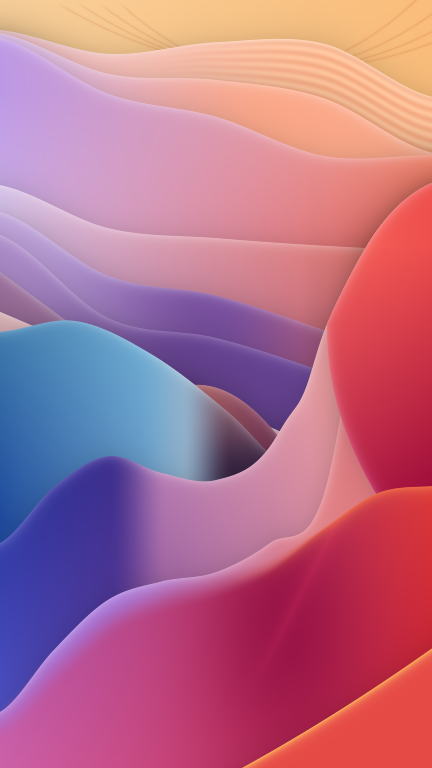
A WebGL 2 fragment shader for this background:

```glsl
#version 300 es
precision highp float;
// Flowing silk folds under a peach sky: each fold is a smooth height curve,
// painted back to front with a corner gradient, a lit rim and a soft shadow.
uniform vec2 u_resolution;
out vec4 fragColor;

// Colour from percentages.
vec3 rgb(int r, int g, int b) { return vec3(r, g, b) / 100.; }

// Catmull-Rom segment between v.y and v.z, given in thousandths.
float spline(float t, vec4 v) {
  return (v.y + .5 * t * (v.z - v.x + t * (2. * v.x - 5. * v.y + 4. * v.z - v.w
    + t * (3. * (v.y - v.z) + v.w - v.x)))) / 1000.;
}

// Smooth curves through five or nine evenly spaced heights.
float curve(float x, int h[5]) {
  float s = clamp(x, 0., .9999) * 4.;
  int i = int(s);
  return spline(fract(s), vec4(h[max(i - 1, 0)], h[i], h[i + 1], h[min(i + 2, 4)]));
}
float curve(float x, int h[9]) {
  float s = clamp(x, 0., .9999) * 8.;
  int i = int(s);
  return spline(fract(s), vec4(h[max(i - 1, 0)], h[i], h[i + 1], h[min(i + 2, 8)]));
}

// Turns a signed field into distance, in canvas heights.
float edge(float d) {
  return d / max(length(vec2(dFdx(d), dFdy(d))) * u_resolution.y, .0001);
}

// Gradient between four corner colours of a box (low xy, high xy).
vec3 corners(vec2 p, vec4 box, vec3 bl, vec3 br, vec3 tl, vec3 tr) {
  vec2 t = clamp((p - box.xy) / (box.zw - box.xy), 0., 1.);
  return mix(mix(bl, br, t.x), mix(tl, tr, t.x), t.y);
}

// Paints a fold where e > 0, with a brightened rim and a cast shadow.
void layer(inout vec3 col, float e, vec3 fill) {
  col *= 1. - .09 * exp(min(e, 0.) / .018);
  fill = mix(fill, sqrt(fill), .7 * exp(-max(e, 0.) / .006));
  col = mix(col, fill, smoothstep(-.6, .6, e * u_resolution.y));
}

void main() {
  vec2 p = gl_FragCoord.xy / u_resolution;
  float x = p.x, y = p.y;

  // Sky with a few fine arcs
  vec3 col = mix(rgb(98,82,61), rgb(98,74,48), x);
  for (float i = 0.; i < 4.; i++) {
    float t = (x - .12 - .05 * i) / (.25 - .03 * i);
    float arc = edge(y - 1. + .065 * t * (1.3 - .3 * t));
    col -= rgb(5,9,8) * exp(-abs(arc) / .001) * smoothstep(0., .2, t);
  }

  // Pleated veil along the top
  float crest = curve(x, int[](961, 930, 945, 943, 874));
  float pleat = curve(x, int[](957, 904, 896, 872, 801));
  float k = (crest - y) / (crest - pleat);
  vec3 fill = mix(rgb(97,77,79), rgb(99,73,57), smoothstep(0., .8, x));
  fill += rgb(2,5,5) * sin(k * 34. + 3. * x) * smoothstep(.3, .8, x);
  layer(col, edge(crest - y), fill);
  fill = mix(rgb(86,72,90), rgb(99,66,54), smoothstep(0., .65, x));
  layer(col, edge(pleat - y), fill);

  // Broad lilac-to-coral sheets
  float h = curve(x, int[](951, 878, 848, 797, 798));
  fill = corners(p, vec4(0, .67, 1, .88), rgb(83,72,92), rgb(91,38,33),
    rgb(74,60,90), rgb(99,63,50));
  layer(col, edge(h - y), fill);
  h = curve(x, int[](759, 703, 690, 680, 674));
  fill = corners(p, vec4(0, .58, .85, .73), rgb(74,63,84), rgb(83,42,44),
    rgb(85,77,93), rgb(90,47,41));
  layer(col, edge(h - y), fill);
  h = curve(x, int[](724, 641, 615, 570, 518));
  fill = mix(rgb(76,65,87), rgb(47,31,62), smoothstep(0., .5, x));
  fill = mix(fill, rgb(64,34,50), smoothstep(.5, .78, x));
  layer(col, edge(h - y), fill);
  h = curve(x, int[](694, 586, 560, 516, 466));
  fill = mix(rgb(68,55,79), rgb(40,26,57), smoothstep(0., .45, x));
  layer(col, edge(h - y), fill);

  // Small slivers behind the blue wave
  layer(col, edge(.646 - .415 * x - y), rgb(60,43,60));
  layer(col, edge(.594 - .24 * x - y), rgb(84,68,70));
  float d = x - .456;
  fill = mix(rgb(67,37,40), rgb(48,23,34), smoothstep(0., .18, d));
  layer(col, edge(.499 - 1.9 * d * d - y), fill);

  // Blue wave fading into dusk on its right flank
  h = curve(x / .7, int[](568, 582, 539, 465, 375));
  fill = corners(p, vec4(0, .32, .42, .56), rgb(12,29,62), rgb(47,68,82),
    rgb(24,47,67), rgb(48,72,86));
  fill = mix(fill, rgb(62,68,76), smoothstep(.32, .46, x) * .7);
  vec3 dusk = mix(rgb(22,14,26), rgb(46,31,38), smoothstep(.38, .47, y));
  fill = mix(fill, dusk, smoothstep(.42, .54, x));
  layer(col, edge(h - y), fill);

  // Long ribbon: indigo on the left, rose on the right
  h = curve(x, int[](293, 366, 406, 384, 375, 419, 573, 702, 762));
  h -= .024 * exp(-pow(abs(x - .705) / .035, 2.));
  float body = edge(h - y);
  fill = corners(p, vec4(.3, .25, .78, .5), rgb(60,38,65), rgb(84,54,62),
    rgb(74,53,76), rgb(92,61,61));
  vec3 indigo = corners(p, vec4(0, .08, .3, .4), rgb(30,31,76), rgb(36,22,60),
    rgb(14,19,60), rgb(25,18,54));
  layer(col, body, mix(indigo, fill, smoothstep(.25, .39, x)));

  // Turned lower lip of the ribbon
  h = curve(x, int[](73, 154, 219, 243, 255, 293, 357, 740, 870));
  fill = mix(rgb(64,46,85), rgb(88,49,51), smoothstep(.2, .8, x));
  layer(col, min(edge(h - y), body), fill);

  // Red face on the right
  float fold = edge(x - .757 - 2.5 * pow(max(.57 - y, 0.), 2.));
  fill = corners(p, vec4(.75, .36, 1, .68), rgb(72,14,29), rgb(62,5,23),
    rgb(97,39,36), rgb(93,31,30));
  layer(col, min(fold, body), fill);

  // Magenta-to-crimson hump, blurred on the left and crisp on the right
  h = curve(x, int[](60, 128, 190, 221, 238, 263, 312, 358, 367));
  fill = corners(p, vec4(0, 0, 1, .36), rgb(80,38,66), rgb(76,10,20),
    rgb(60,30,70), rgb(86,22,22));
  vec2 q = p - vec2(.66, .19);
  fill = mix(fill, rgb(55,4,25), .8 * exp(-28. * dot(q, q)));
  d = x - .6 - .9 * (y - .12);
  fill += rgb(7,3,3) * exp(-abs(d) / .02) * smoothstep(.08, .2, y);
  float e = edge(h - y), crisp = smoothstep(.45, .8, x);
  fill = mix(fill, rgb(96,48,30), .8 * crisp * exp(-max(e, 0.) / .007));
  float soft = mix(.022, .6 / u_resolution.y, crisp);
  col = mix(col, fill, smoothstep(-soft, soft, e));

  // Coral corner with a golden edge
  d = x - .56;
  e = edge(.31 * d + .1 * d * abs(d) - y);
  layer(col, e, mix(rgb(90,29,27), rgb(99,58,18), exp(-max(e, 0.) / .004)));

  fragColor = vec4(col, 1);
}
```
